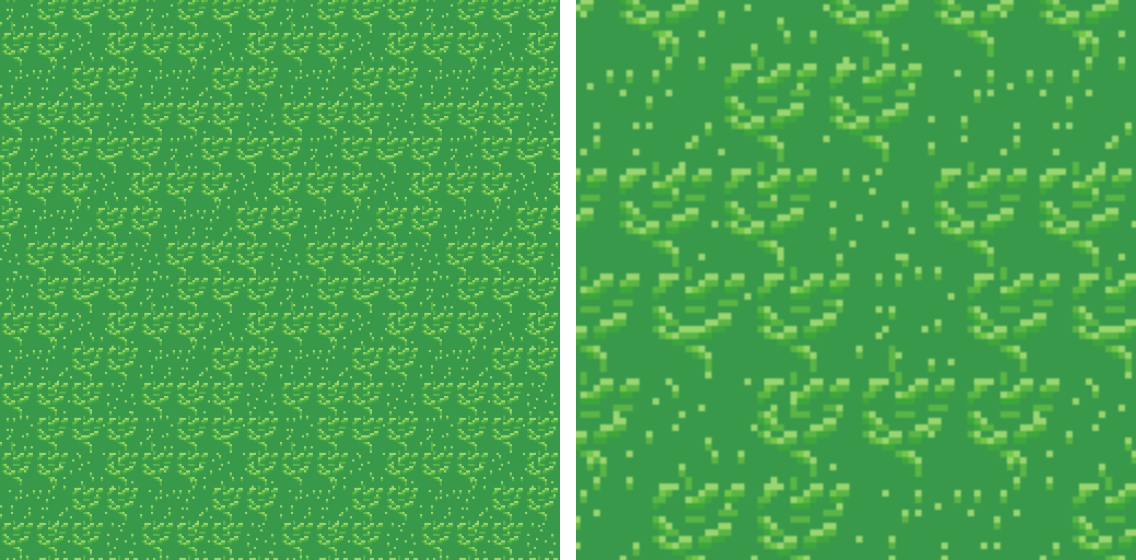
Left, the full canvas; right, a detail of the centre.
Give the GLSL for this texture, as a three.js fragment shader.

```glsl
// Pixel-art meadow: a 4 x 4 repeat of leafy sprigs and scattered light specks on green.
varying vec2 vUv;

const float TEXELS = 256.0;    // texels across the canvas
const float TILE = 64.0;       // texels in one repeat
const float CELL = 16.0;       // texels in one sprig cell
const float SPECK_GRID = 4.0;  // texels per speck slot
const float ROW_LIFT = 2.0;    // texels the rows rise above the top edge
const float BAND_SHIFT = 11.0; // sideways slip of the second band

const vec3 GRASS = vec3(0.22, 0.60, 0.29);
const vec3 LEAF_DARK = vec3(0.24, 0.65, 0.24);
const vec3 LEAF_MID = vec3(0.35, 0.71, 0.27);
const vec3 LEAF_BRIGHT = vec3(0.45, 0.78, 0.28);
const vec3 LEAF_LIGHT = vec3(0.60, 0.84, 0.44);

float hash(vec2 p) {
  vec3 q = fract(vec3(p.xyx) * 0.1031);
  q += dot(q, q.yzx + 33.33);
  return fract((q.x + q.y) * q.z);
}

// Tone of a capsule leaf, 0 outside, 1 (shade) to 4 (lit upper edge) inside.
float leaf(vec2 p, vec2 a, vec2 b, float radius) {
  vec2 axis = b - a;
  float t = clamp(dot(p - a, axis) / dot(axis, axis), 0.0, 1.0);
  vec2 q = p - a - axis * t;
  float light = 0.35 * (t - 0.5) - q.y;
  float tone = 1.0 + step(-0.45, light) + step(0.14, light) + step(0.32, light);
  return tone * step(length(q), radius);
}

// One sprig in cell coordinates, y running down.
float sprig(vec2 p) {
  // Upper leaves
  float tone = leaf(p, vec2(1.6, 3.8), vec2(3.6, 1.7), 0.95);
  tone = max(tone, leaf(p, vec2(7.4, 4.2), vec2(10.2, 2.0), 1.25));
  tone = max(tone, leaf(p, vec2(12.8, 3.0), vec2(14.3, 1.8), 0.85));
  tone = max(tone, leaf(p, vec2(6.2, 0.8), vec2(6.6, 1.8), 0.6));
  // Curled leaf on the left
  tone = max(tone, leaf(p, vec2(1.6, 6.6), vec2(3.6, 8.2), 1.1));
  tone = max(tone, leaf(p, vec2(1.6, 9.4), vec2(3.0, 10.6), 0.75));
  tone = max(tone, leaf(p, vec2(4.8, 11.2), vec2(6.2, 9.8), 0.85));
  // Lower right leaves
  tone = max(tone, leaf(p, vec2(8.8, 9.8), vec2(12.4, 8.0), 1.2));
  tone = max(tone, leaf(p, vec2(7.0, 6.8), vec2(8.6, 6.4), 0.75));
  tone = max(tone, leaf(p, vec2(11.6, 5.5), vec2(13.2, 5.4), 0.6));
  // Hooked stem
  tone = max(tone, leaf(p, vec2(6.5, 12.5), vec2(8.4, 13.2), 0.7));
  return max(tone, leaf(p, vec2(9.4, 14.0), vec2(9.6, 15.3), 0.7));
}

// Which of the four cells in each row of a tile carry a sprig, as bits.
float hasSprig(vec2 cell) {
  float bits = cell.y < 0.5 ? 14.0 : cell.y < 1.5 ? 11.0 : cell.y < 2.5 ? 12.0 : 7.0;
  return mod(floor(bits / exp2(cell.x) + 0.01), 2.0);
}

// One jittered speck per slot, some with a darker texel below.
float speck(vec2 texel, float density) {
  vec2 slot = floor(texel / SPECK_GRID);
  vec2 spot = floor(vec2(hash(slot + 3.7), hash(slot + 19.2)) * vec2(4.0, 3.0));
  vec2 d = mod(texel, SPECK_GRID) - spot;
  float present = step(hash(slot + 41.5), density);
  float onColumn = 1.0 - step(0.5, abs(d.x));
  float head = 1.0 - step(0.5, abs(d.y));
  float foot = (1.0 - step(0.5, abs(d.y - 1.0))) * step(0.6, hash(slot + 7.3));
  return present * onColumn * (4.0 * head + 2.0 * foot);
}

vec3 toneColor(float tone) {
  vec3 color = mix(GRASS, LEAF_DARK, step(0.5, tone));
  color = mix(color, LEAF_MID, step(1.5, tone));
  color = mix(color, LEAF_BRIGHT, step(2.5, tone));
  return mix(color, LEAF_LIGHT, step(3.5, tone));
}

// Colour of one whole texel, counted from the lower left.
vec3 texelColor(vec2 texel) {
  vec2 p = vec2(texel.x, TEXELS - 1.0 - texel.y + ROW_LIFT);
  float band = floor(p.y / TILE);
  p.x -= BAND_SHIFT * (1.0 - step(0.5, abs(band - 1.0)));
  p = mod(p, TILE);

  vec2 cell = floor(p / CELL);
  float leafy = hasSprig(cell);
  float tone = leafy * sprig(mod(p, CELL) + 0.5);
  tone = max(tone, speck(p, mix(0.85, 0.15, leafy)));

  // A single upright blade in each tile.
  float blade = leaf(p + 0.5, vec2(5.5, 12.5), vec2(5.5, 15.5), 0.6);
  return toneColor(max(tone, min(blade, 2.0)));
}

void main() {
  // Blend the four nearest texels with narrow soft edges.
  vec2 grid = vUv * TEXELS - 0.5;
  vec2 base = floor(grid);
  vec2 blend = smoothstep(0.22, 0.78, fract(grid));
  vec3 lower = mix(texelColor(base), texelColor(base + vec2(1.0, 0.0)), blend.x);
  vec3 upper = mix(texelColor(base + vec2(0.0, 1.0)), texelColor(base + 1.0), blend.x);
  gl_FragColor = vec4(mix(lower, upper, blend.y), 1.0);
}
```
